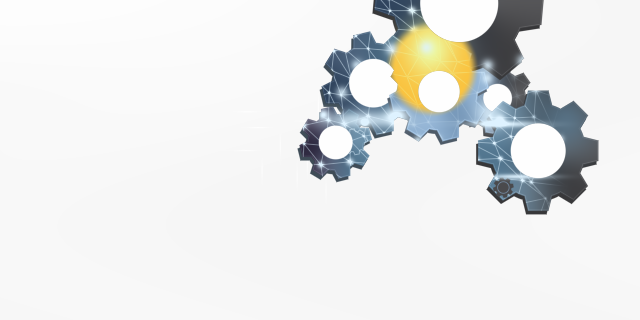
A WebGL 1 fragment shader for this background:

```glsl
precision highp float;
uniform vec2 u_resolution;

#define TEETH 8.0
#define BODY 0.79
#define CELL 0.066
#define LINE 0.0012
#define GRAPHITE vec3(0.29, 0.29, 0.30)
#define NAVY vec3(0.23, 0.31, 0.41)
#define PLUM vec3(0.23, 0.21, 0.30)
#define TEAL vec3(0.37, 0.51, 0.61)
#define STEEL vec3(0.52, 0.65, 0.78)
#define GOLD vec3(0.98, 0.76, 0.24)
#define LIME vec3(0.93, 0.97, 0.62)
#define ICE vec3(0.87, 0.95, 1.0)

float pixel;

vec2 hash2(vec2 p) {
  return fract(sin(vec2(dot(p, vec2(127.1, 311.7)), dot(p, vec2(269.5, 183.3)))) * 43758.5);
}

float fill(float d) {
  return smoothstep(pixel, -pixel, d);
}

float glow(vec2 p, vec2 center, vec2 size) {
  vec2 d = (p - center) / size;
  return exp(-dot(d, d));
}

float segment(vec2 p, vec2 a, vec2 b) {
  vec2 pa = p - a, ba = b - a;
  return length(pa - ba * clamp(dot(pa, ba) / dot(ba, ba), 0.0, 1.0));
}

// Disc with tapered teeth, folded into one sector
float gear(vec2 q, float tip, float phase) {
  float sector = 6.28318 / TEETH;
  float a = mod(atan(q.y, q.x) - phase + 0.5 * sector, sector) - 0.5 * sector;
  float r = length(q);
  vec2 f = r * vec2(cos(a), abs(sin(a)));
  float tooth = max(f.x - tip, f.y + 0.25 * (f.x - tip) - 0.17 * tip);
  return min(r - BODY * tip, tooth);
}

vec2 node(vec2 cell) {
  return cell + 0.5 + 0.75 * (hash2(cell) - 0.5);
}

// Triangulated mesh of jittered nodes: x = lines, y = node lights
vec2 mesh(vec2 p) {
  vec2 u = p / CELL, base = floor(u);
  float d = 9.0, light = 0.0;
  for (int j = -1; j <= 1; j++) {
    for (int i = -1; i <= 1; i++) {
      vec2 cell = base + vec2(float(i), float(j));
      vec2 a = node(cell), right = node(cell + vec2(1, 0)), up = node(cell + vec2(0, 1));
      d = min(d, min(segment(u, a, right), segment(u, a, up)));
      d = min(d, segment(u, right, up));
      float power = hash2(cell + 7.0).x;
      light += glow(u, a, vec2(0.06 + 0.16 * power * power * power));
    }
  }
  return vec2(fill(d * CELL - LINE), light);
}

// Layer alpha marks the metal; the hole is cleared to white
void paintGear(inout vec4 layer, vec2 p, vec2 center, float tip, float hole,
               float phase, vec3 left, vec3 right, vec2 net) {
  vec2 q = p - center;
  float across = smoothstep(-0.75, 0.65, q.x / tip);
  vec3 metal = mix(left, right, across);
  float d = gear(q, tip, phase);
  metal += 0.05 * sin(3.0 * atan(q.y, q.x) + 1.0);
  metal += 0.10 * fill(abs(d + 0.003) - 0.001);
  metal = mix(metal, ICE, clamp(0.55 * net.x + net.y, 0.0, 1.0));
  float side = gear(q - vec2(-0.006, -0.011), tip, phase);
  layer = mix(layer, vec4(0.75 * mix(GRAPHITE, right, 0.5), 1.0), fill(side));
  layer = mix(layer, vec4(metal, 1.0), fill(d));
  layer = mix(layer, vec4(vec3(0.995), 0.0), fill(length(q) - hole));
}

void main() {
  vec2 p = gl_FragCoord.xy / u_resolution.y;
  p.x += 1.0 - 0.5 * u_resolution.x / u_resolution.y;
  pixel = 0.75 / u_resolution.y;

  // Pale backdrop with faint scratches
  vec3 paper = vec3(0.968) + 0.03 * glow(p, vec2(0.1, 1.05), vec2(0.9, 0.35));
  paper += 0.004 * sin(p.x * 3.0 + 2.0 * sin(p.y * 5.0));
  for (int i = 0; i < 12; i++) {
    vec2 h = hash2(vec2(float(i), 3.0));
    vec2 spot = vec2(0.74, 0.26) + h * vec2(0.34, 0.42);
    vec2 size = mod(float(i), 3.0) < 1.0 ? vec2(0.03, 0.002) : vec2(0.002, 0.03);
    paper += 0.022 * glow(p, spot, size);
  }

  // Gears from back to front
  vec2 net = mesh(p);
  float fade = smoothstep(1.46, 1.36, p.x);
  vec4 layer = vec4(paper, 0.0);
  paintGear(layer, p, vec2(1.555, 0.693), 0.112, 0.045, 0.61, STEEL, GRAPHITE, net * 0.15);
  paintGear(layer, p, vec2(1.435, 0.990), 0.262, 0.122, -0.09, NAVY, GRAPHITE, net * fade);
  paintGear(layer, p, vec2(1.167, 0.740), 0.160, 0.076, 0.23, NAVY, TEAL, net);
  paintGear(layer, p, vec2(1.372, 0.714), 0.154, 0.065, 0.24, STEEL, STEEL, net * 0.3);
  fade = smoothstep(1.78, 1.60, p.x);
  paintGear(layer, p, vec2(1.682, 0.529), 0.188, 0.086, 0.0, TEAL, GRAPHITE, net * fade);
  paintGear(layer, p, vec2(1.049, 0.555), 0.112, 0.053, 0.245, PLUM, TEAL, net * 0.9);
  vec3 color = layer.rgb;
  float metal = layer.a;

  // Small outlined cogs
  float cog = fill(abs(gear(p - vec2(1.108, 0.557), 0.040, 0.2)) - LINE);
  color = mix(color, ICE, 0.6 * cog * metal);
  vec2 q = p - vec2(1.573, 0.414);
  color = mix(color, GRAPHITE, fill(gear(q, 0.032, 0.2)));
  color = mix(color, STEEL, 0.7 * fill(abs(length(q) - 0.018) - LINE));

  // Blue tint on the upper right gear, then golden light at the centre
  color = mix(color, TEAL, 0.7 * metal * glow(p, vec2(1.77, 0.62), vec2(0.09, 0.10)));
  float warm = length((p - vec2(1.350, 0.785)) / vec2(0.138, 0.142));
  color = mix(color, GOLD, metal * smoothstep(1.08, 0.82, warm));
  color = mix(color, LIME, metal * glow(p, vec2(1.345, 0.845), vec2(0.075, 0.085)));
  color = mix(color, LIME, 0.45 * metal * net.x * smoothstep(1.0, 0.7, warm));

  // Cool haze, horizontal streaks and sparkles
  float haze = 0.8 * glow(p, vec2(1.13, 0.625), vec2(0.13, 0.026));
  haze += 0.8 * glow(p, vec2(1.53, 0.645), vec2(0.045, 0.05));
  haze += 0.9 * glow(p, vec2(1.24, 0.64), vec2(0.035, 0.03));
  haze += 0.9 * glow(p, vec2(1.58, 0.612), vec2(0.11, 0.010));
  haze += 0.9 * glow(p, vec2(1.62, 0.448), vec2(0.10, 0.008));
  for (int i = 0; i < 18; i++) {
    vec2 h = hash2(vec2(float(i), 11.0));
    vec2 spot = vec2(0.98 + 0.86 * h.x, 0.46 + 0.40 * h.y);
    haze += 0.8 * glow(p, spot, vec2(0.009 + 0.012 * fract(h.x * 17.0)));
  }
  color = mix(color, ICE, metal * clamp(haze, 0.0, 1.0));
  gl_FragColor = vec4(clamp(color, 0.0, 1.0), 1.0);
}
```
